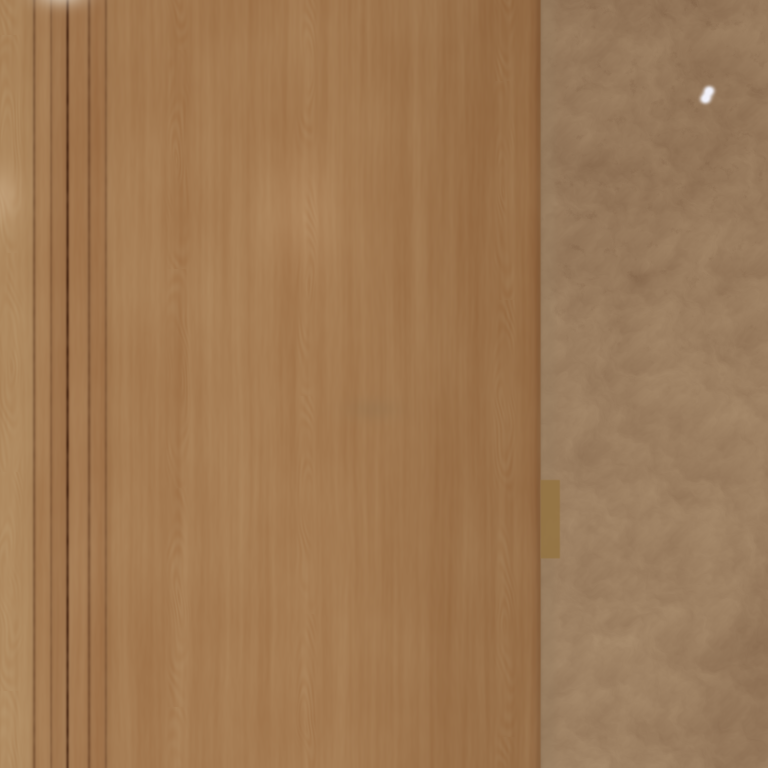
A Shadertoy shader for this texture:

```glsl
#define WOOD_LIGHT vec3(0.675, 0.525, 0.360)
#define WOOD_MID vec3(0.645, 0.483, 0.322)
#define WOOD_DARK vec3(0.566, 0.408, 0.260)
#define STONE_LIGHT vec3(0.640, 0.527, 0.405)
#define STONE_DARK vec3(0.545, 0.428, 0.318)
#define BRASS vec3(0.575, 0.445, 0.245)
#define WOOD_EDGE 0.704
#define GRAIN 0.055
#define FIGURE_PERIOD 0.285
#define SOFT 0.0015

vec2 gradientAt(vec2 cell) {
    vec3 q = fract(cell.xyx * vec3(0.1031, 0.1030, 0.0973));
    q += dot(q, q.yzx + 33.33);
    float angle = 6.2832 * fract((q.x + q.y) * q.z);
    return vec2(cos(angle), sin(angle));
}

// Gradient noise, roughly -0.7 to 0.7
float noise(vec2 p) {
    vec2 i = floor(p), f = fract(p);
    vec2 u = f * f * f * (f * (f * 6.0 - 15.0) + 10.0);
    vec2 e = vec2(0.0, 1.0);
    float low = mix(dot(gradientAt(i), f), dot(gradientAt(i + e.yx), f - e.yx), u.x);
    float high = mix(dot(gradientAt(i + e), f - e), dot(gradientAt(i + 1.0), f - 1.0), u.x);
    return mix(low, high, u.y);
}

float fbm(vec2 p) {
    float sum = 0.0, gain = 0.6;
    for (int i = 0; i < 5; i++) {
        sum += gain * noise(p);
        p = mat2(1.6, 1.2, -1.2, 1.6) * p + 7.3;
        gain *= 0.6;
    }
    return sum;
}

float glow(vec2 p, vec2 centre, vec2 radius) {
    vec2 d = (p - centre) / radius;
    return exp(-dot(d, d));
}

float band(float x, float from, float to) {
    return smoothstep(from - SOFT, from + SOFT, x) - smoothstep(to - SOFT, to + SOFT, x);
}

// Broken, lopsided growth rings: line position, half width, height offset
float cathedralFigure(vec2 p) {
    const vec3 lines[4] = vec3[4](vec3(0.012, 0.016, 0.10), vec3(0.232, 0.014, 0.08),
                                  vec3(0.399, 0.012, 0.20), vec3(0.657, 0.013, 0.04));
    float sum = 0.0;
    for (int i = 0; i < 4; i++) {
        float along = (fract((p.y - lines[i].z) / FIGURE_PERIOD) - 0.5) * FIGURE_PERIOD;
        float across = p.x - lines[i].x + 0.012 * noise(p * vec2(14.0, 13.0));
        float rings = length(vec2(across / 0.012, (along + across * 1.5) / 0.065));
        float mask = exp(-pow((p.x - lines[i].x) / lines[i].y, 4.0));
        mask *= smoothstep(-0.35, 0.35, noise(p * vec2(55.0, 16.0) + 9.0));
        sum += mask * sin(rings * 17.0 + 4.0 * noise(p * vec2(45.0, 20.0)));
    }
    return sum;
}

vec3 woodColor(vec2 p) {
    vec3 color = mix(WOOD_LIGHT, WOOD_MID, smoothstep(0.02, 0.13, p.x));
    float shade = 0.72 * smoothstep(0.38, 0.70, p.x) + 0.15 * smoothstep(0.7, 1.0, p.y);
    color = mix(color, WOOD_DARK, shade);

    // Broad streaks, fibres and pores
    float x = p.x + 0.003 * noise(p * vec2(9.0, 6.0));
    float streaks = noise(vec2(x * 28.0, p.y * 1.4)) + 0.9 * noise(vec2(x * 75.0, p.y * 2.2));
    float fibres = noise(vec2(x * 170.0, p.y * 5.0)) + 0.5 * noise(vec2(x * 230.0, p.y * 40.0));
    float clouds = noise(p * vec2(8.0, 9.0) + 4.0);
    float tone = GRAIN * (0.6 * streaks + 0.38 * fibres + 0.45 * clouds);
    color += tone * vec3(0.75, 1.0, 1.0);
    color -= 0.013 * cathedralFigure(p) * vec3(0.6, 1.0, 1.1);

    // Pale bloom and a faint grey patch
    color += 0.028 * glow(p, vec2(0.395, 0.72), vec2(0.05, 0.08));
    color = mix(color, vec3(0.55, 0.44, 0.31), 0.3 * glow(p, vec2(0.485, 0.467), vec2(0.035, 0.014)));

    // Grooves: position, half width, depth
    const vec3 grooves[5] = vec3[5](vec3(0.0445, 0.0022, 0.23), vec3(0.0665, 0.0018, 0.15),
        vec3(0.0880, 0.0020, 0.52), vec3(0.1160, 0.0022, 0.25), vec3(0.1380, 0.0020, 0.17));
    for (int i = 0; i < 5; i++) {
        float d = (p.x - grooves[i].x) / grooves[i].y;
        float depth = grooves[i].z * (1.0 + 0.3 * noise(vec2(float(i) * 7.3, p.y * 70.0)));
        color *= 1.0 - depth * exp(-d * d) * vec3(0.82, 1.0, 1.12);
        color *= 1.0 - 0.025 * exp(-abs(d) * 0.4);
    }
    color *= 1.0 - 0.05 * band(p.x, 0.066, 0.088) * vec3(0.7, 1.0, 1.2);
    color *= 1.0 - 0.04 * band(p.x, 0.044, 0.138) * vec3(0.4, 1.0, 1.3);

    // Shaded outer edge
    color *= 1.0 - 0.05 * smoothstep(0.685, 0.698, p.x) * vec3(0.6, 1.0, 1.2);
    return color;
}

vec3 stoneColor(vec2 p) {
    float cloud = fbm(p * vec2(7.0, 8.0) + 2.0);
    float mottling = fbm(p * 30.0 + 1.5 * cloud);
    float specks = smoothstep(0.15, 0.5, fbm(p * 48.0 + 11.0));
    float shade = 0.30 + 0.28 * smoothstep(0.45, 0.85, p.y) + 0.65 * cloud + 0.55 * mottling;
    shade += 0.25 * specks * smoothstep(0.3, 0.7, p.y);
    shade += 0.30 * glow(p, vec2(0.80, 0.74), vec2(0.09, 0.06));
    shade += 0.35 * glow(p, vec2(0.81, 0.99), vec2(0.10, 0.03));
    shade += 0.45 * glow(p, vec2(0.99, 0.12), vec2(0.06, 0.13));
    shade += 0.50 * glow(p, vec2(0.832, 0.638), vec2(0.014, 0.010));
    vec3 color = mix(STONE_LIGHT, STONE_DARK, clamp(shade, -0.2, 1.25));

    // Faint translucent strip beside the wood
    return mix(color, vec3(0.59, 0.49, 0.375), 0.4 * (1.0 - smoothstep(0.715, 0.730, p.x)));
}

void mainImage(out vec4 fragColor, in vec2 fragCoord) {
    vec2 p = fragCoord / iResolution.xy;
    vec3 color = mix(woodColor(p), stoneColor(p), smoothstep(-SOFT, SOFT, p.x - WOOD_EDGE));
    color *= 1.0 - 0.07 * exp(-pow((p.x - WOOD_EDGE + 0.002) / 0.004, 2.0));

    // Brass plate
    float plate = band(p.x, WOOD_EDGE, 0.729) * band(p.y, 0.273, 0.375);
    color = mix(color, BRASS, 0.8 * plate);

    // Reflected lights
    color = mix(color, vec3(0.88, 0.83, 0.76), 0.75 * glow(p, vec2(0.080, 1.008), vec2(0.033, 0.016)));
    color += vec3(0.06, 0.07, 0.08) * glow(p, vec2(0.004, 0.745), vec2(0.022, 0.035));
    float spot = glow(p, vec2(0.9235, 0.882), vec2(0.008, 0.007))
               + glow(p, vec2(0.9185, 0.871), vec2(0.008, 0.007));
    color = mix(color, vec3(0.95, 0.95, 0.98), smoothstep(0.1, 1.0, spot));
    fragColor = vec4(clamp(color, 0.0, 1.0), 1.0);
}
```
